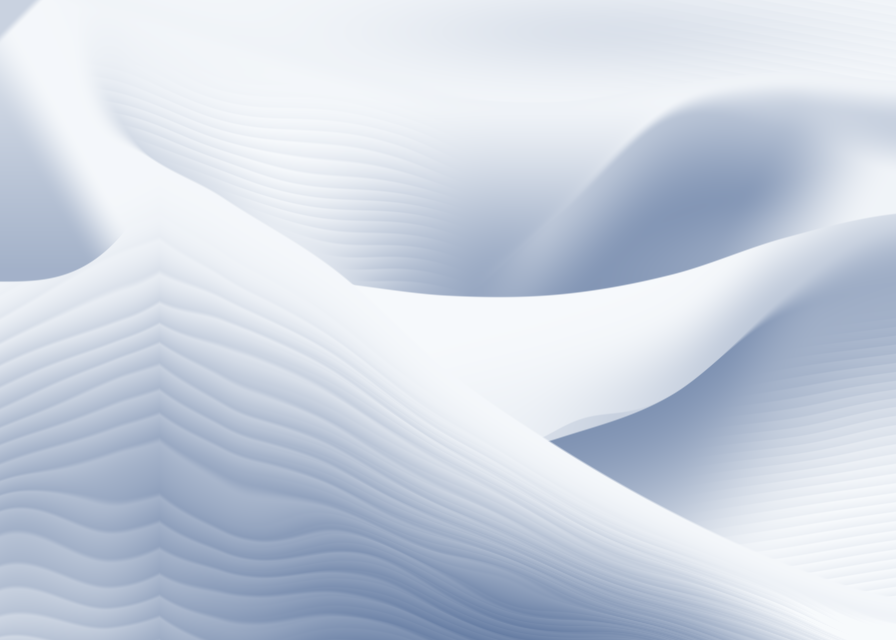
Write a Shadertoy shader that draws this background.

```glsl
// Pale blue and white flowing folds with fine layered ribs.

// Smooth curve through nine heights, evenly spaced over x = 0..1.
float curve(float x, float h[9]) {
    float s = clamp(x, 0.0, 0.9999) * 8.0;
    int i = int(s);
    float f = fract(s);
    float a = h[max(i - 1, 0)], b = h[i], c = h[i + 1], d = h[min(i + 2, 8)];
    return b + 0.5 * f * (c - a + f * (2.0 * a - 5.0 * b + 4.0 * c - d + f * (3.0 * (b - c) + d - a)));
}

float hash(vec2 p) {
    return fract(sin(dot(p, vec2(127.1, 311.7))) * 43758.5);
}

float noise(vec2 p) {
    vec2 i = floor(p), f = fract(p);
    f = f * f * (3.0 - 2.0 * f);
    return mix(mix(hash(i), hash(i + vec2(1, 0)), f.x),
               mix(hash(i + vec2(0, 1)), hash(i + vec2(1, 1)), f.x), f.y);
}

float blob(vec2 p, vec2 center, vec2 radius) {
    vec2 d = (p - center) / radius;
    return exp(-dot(d, d));
}

// Overlapping layers: a slow ramp with a short, smoothed drop.
float ribs(float phase) {
    float f = fract(phase);
    return f * (1.0 - smoothstep(0.78, 1.0, f)) - 0.4;
}

void mainImage(out vec4 fragColor, in vec2 fragCoord) {
    vec2 p = fragCoord / iResolution.xy;
    float u = p.x, v = p.y;
    float aa = 1.2 / iResolution.y;

    float front = curve(u, float[9](1.13, 0.81, 0.69, 0.577, 0.42, 0.30, 0.20, 0.12, 0.066));
    float crest = curve(u, float[9](1.04, 1.0, 0.945, 0.894, 0.85, 0.841, 0.867, 0.887, 0.874));
    float bandTop = curve(u, float[9](0.6, 0.59, 0.575, 0.558, 0.538, 0.54, 0.571, 0.628, 0.666));
    float bandBase = curve(u, float[9](0.2, 0.2, 0.2, 0.22, 0.27, 0.316, 0.383, 0.522, 0.60));
    float fold = curve(u, float[9](0.0, 0.1, 0.2, 0.35, 0.51, 0.668, 0.825, 0.832, 0.77));

    // Far sheet
    float tone = 0.97 - 0.17 * blob(p, vec2(0.68, 0.95), vec2(0.24, 0.07));
    tone -= 0.03 * ribs((v + 0.25 * u) * 75.0) * smoothstep(0.6, 0.9, u);

    // Valley with its ribbed left slope
    float slope = 0.97 - 0.67 * smoothstep(0.87, 0.52, v) * smoothstep(0.27, 0.57, u);
    slope -= 0.25 * smoothstep(0.0, 0.06, crest - v) * smoothstep(0.72, 0.9, u);
    slope -= 0.24 * exp(-max(v - front, 0.0) / 0.07) * smoothstep(0.08, 0.14, u) * smoothstep(0.4, 0.15, u);
    float slopeRibs = (v + 0.32 * u + 0.012 * sin(u * 24.0 + v * 9.0)) * 58.0 + noise(p * vec2(9.0, 14.0));
    slope += 0.10 * ribs(slopeRibs) * smoothstep(0.53, 0.42, u) * smoothstep(0.0, 0.05, v - front)
           * smoothstep(0.92, 0.78, v + 0.2 * (u - 0.15));

    // Shaded hollow under the fold
    float depth = fold - v;
    float hollow = mix(0.62, 0.2, smoothstep(-0.03, 0.17, depth));
    hollow = mix(hollow, 0.34, smoothstep(0.62, 0.53, u));
    hollow += 0.15 * smoothstep(0.1, 0.0, v - bandTop) * smoothstep(0.65, 0.85, u);
    hollow = mix(hollow, 0.95, smoothstep(0.84, 1.0, u + 0.4 * (0.73 - v)));
    float foldSoft = mix(0.012, 0.045, smoothstep(0.72, 0.9, u));
    slope += 0.07 * exp(-abs(depth) / 0.012) * smoothstep(0.52, 0.56, u) * smoothstep(0.8, 0.7, u);
    slope = mix(slope, hollow, smoothstep(-foldSoft, foldSoft, depth));
    slope = mix(0.93, slope, smoothstep(-0.01, 0.03, crest - v));
    float crestSoft = mix(0.06, aa, smoothstep(0.35, 0.55, u));
    tone = mix(tone, slope, smoothstep(-crestSoft, crestSoft, crest - v));

    // White band, with a thin underside
    float rise = v - bandBase;
    float band = 0.99 - 0.32 * smoothstep(0.14, 0.0, rise) * smoothstep(0.55, 0.88, u);
    band -= 0.07 * smoothstep(0.2, 0.0, rise);
    float lip = 0.019 * blob(p, vec2(0.65, v), vec2(0.05, 1.0));
    band -= 0.13 * smoothstep(aa, -aa, rise - lip) * smoothstep(0.75, 0.68, u);
    tone = mix(tone, band, smoothstep(-aa, aa, bandTop - v));

    // Right slope beneath the band
    float under = mix(0.14, 0.96, smoothstep(-0.05, 0.38, -rise));
    under += 0.16 * smoothstep(0.8, 0.92, u) * smoothstep(0.15, 0.02, -rise);
    under += 0.09 * ribs((v - 0.36 * u + 0.08 * u * u) * 68.0 + noise(p * 9.0))
           * smoothstep(0.74, 0.95, u) * smoothstep(0.06, 0.16, -rise);
    float baseSoft = mix(aa, 0.05, smoothstep(0.8, 1.0, u));
    tone = mix(tone, under, smoothstep(-baseSoft, baseSoft, -rise));

    // Front ridge: tone and ribs share one coordinate across the slope
    float width = curve(u, float[9](0.6, 0.72, 0.72, 0.6, 0.48, 0.38, 0.3, 0.27, 0.25));
    float across = (min(front, 0.62 + 0.7 * u) - v) / width;
    float ridge = mix(0.98, 0.17, smoothstep(0.0, 0.88, across));
    ridge += 0.48 * blob(p, vec2(0.0, 0.0), vec2(0.24, 0.22));
    ridge -= 0.13 * blob(p, vec2(0.59, 0.02), vec2(0.16, 0.12));
    ridge += 0.3 * smoothstep(0.75, 1.0, u) * smoothstep(0.1, 0.3, across);
    float ribPhase = across * 18.0 + 1.6 * noise(vec2(u * 7.0, across * 7.0)) + 0.25 * sin(u * 17.0);
    ridge -= 0.17 * ribs(ribPhase) * smoothstep(0.08, 0.3, across) * mix(1.0, 0.5, smoothstep(0.3, 0.7, u));
    ridge -= 0.05 * ribs(ribPhase * 2.3 + u * 5.0) * smoothstep(0.1, 0.3, across) * smoothstep(0.2, 0.5, u);
    float frontSoft = mix(0.09, aa * 1.4, smoothstep(0.06, 0.17, u));
    tone = mix(tone, ridge, smoothstep(-frontSoft, frontSoft, front - v));

    // Blue hollow at the left and the shaded corner above it
    float side = smoothstep(-0.005, 0.065, 0.14 - 0.4 * (v - 0.64) - u);
    float floorLine = 0.56 + 0.08 * pow(u / 0.14, 3.0);
    float pocket = 0.42 + 1.1 * max(v - 0.58, 0.0);
    tone = mix(tone, pocket, side * smoothstep(-aa, aa, v - floorLine));
    tone = mix(tone, 0.68, smoothstep(0.07, 0.05, u * 1.4 + 1.0 - v));

    vec3 shadowBlue = vec3(0.40, 0.49, 0.64), mistWhite = vec3(0.97, 0.98, 0.99);
    fragColor = vec4(mix(shadowBlue, mistWhite, clamp(tone, 0.0, 1.0)), 1.0);
}
```
